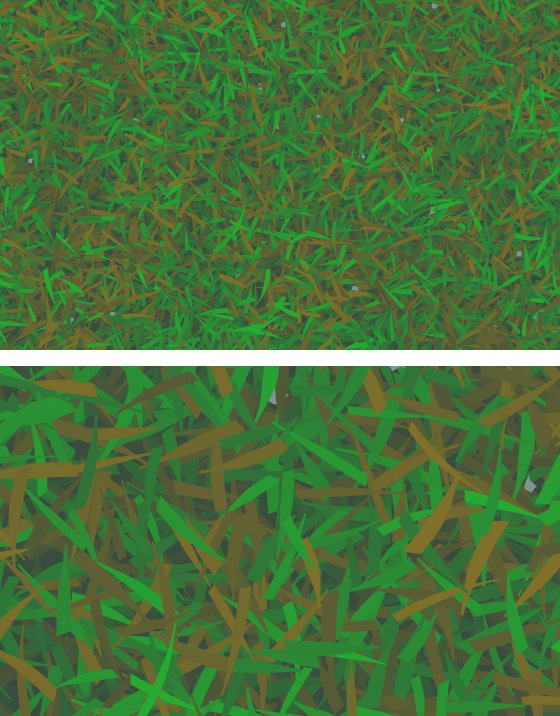
Top, the full canvas; bottom, a detail of the centre.
A Shadertoy shader for this texture:

```glsl
// Dense matted grass seen from above: many layers of straight, tapered blades
// in green and olive brown. Each layer scatters one blade per cell of a turned
// grid; lower layers fade into a dull shade, and a few pale chips show through.

const int LAYERS = 16;
const int CHIP_LAYER = 11;        // chips lie just below this layer
const float BLADE_CELL = 0.06;    // grid sizes in canvas heights
const float CHIP_CELL = 0.12;

const vec3 SHADE = vec3(0.22, 0.295, 0.24);
const vec3 GREEN = vec3(0.14, 0.67, 0.19);
const vec3 BROWN = vec3(0.50, 0.44, 0.165);
const vec3 CHIP  = vec3(0.50, 0.58, 0.58);

// Three random values from a cell and a seed, without sine
vec3 hash3(vec2 cell, float seed) {
    vec3 p = fract(vec3(cell + 71.0, seed + 3.7) * vec3(0.1031, 0.1030, 0.0973));
    p += dot(p, p.yxz + 33.33);
    return fract((p.xxy + p.yxx) * p.zyx);
}

mat2 rotation(float angle) {
    float c = cos(angle), s = sin(angle);
    return mat2(c, s, -s, c);
}

// Smooth value noise for the patches of dry grass
float valueNoise(vec2 p, float seed) {
    vec2 i = floor(p), f = fract(p);
    f = f * f * (3.0 - 2.0 * f);
    float low  = mix(hash3(i, seed).x, hash3(i + vec2(1, 0), seed).x, f.x);
    float high = mix(hash3(i + vec2(0, 1), seed).x, hash3(i + vec2(1, 1), seed).x, f.x);
    return mix(low, high, f.y);
}

// Distance to a bent strip that narrows towards its +x end
float bladeDistance(vec2 p, float halfLength, float halfWidth, float bend) {
    float t = clamp(p.x / halfLength, -1.0, 1.0);
    float width = halfWidth * mix(1.0, 0.2, smoothstep(-0.3, 1.0, t));
    float y = p.y + bend * halfLength * (t * t - 0.4);
    float cut = abs(p.x + 0.4 * p.y) - halfLength;
    return max(abs(y) - width, cut);
}

float coverage(float dist, float pixel) {
    return clamp(0.5 - dist / pixel, 0.0, 1.0);
}

// Colour of one blade from its place, height in the mat and random values
vec3 bladeColor(vec2 place, float height, vec3 rnd) {
    float dryness = 0.42 + 0.55 * (valueNoise(place * 5.0, 40.0) - 0.5);
    vec3 hue = mix(GREEN, BROWN, step(rnd.x, dryness));
    float light = height * mix(0.42, 1.08, rnd.y);
    light *= 0.85 + 0.3 * valueNoise(place * 7.0, 60.0);
    return mix(SHADE, hue, min(light, 1.0));
}

// Paint one layer of blades over the colour below
vec3 paintBlades(vec3 below, vec2 uv, float layer, float height, float pixel) {
    mat2 turn = rotation(layer * 2.4);
    vec2 shift = layer * vec2(0.37, 0.73);
    vec2 p = turn * uv / BLADE_CELL + shift;
    vec2 home = floor(p);
    vec3 color = below;
    for (int y = -1; y <= 1; y++)
    for (int x = -1; x <= 1; x++) {
        vec2 cell = home + vec2(x, y);
        vec3 place = hash3(cell, layer * 5.0);
        vec3 shape = hash3(cell, layer * 5.0 + 2.0);
        vec2 center = cell + place.xy;
        vec2 local = rotation(place.z * 6.2832) * (p - center) * BLADE_CELL;
        float halfLength = mix(0.026, 0.054, shape.x);
        float halfWidth = mix(0.0038, 0.0074, shape.y);
        float d = bladeDistance(local, halfLength, halfWidth, 0.24 * (shape.z - 0.5));
        float cover = coverage(d, pixel);
        if (cover > 0.0) {
            vec2 root = ((center - shift) * BLADE_CELL) * turn;
            vec3 tint = hash3(cell, layer * 5.0 + 4.0);
            color = mix(color, bladeColor(root, height, tint), cover);
        }
    }
    return color;
}

// Sparse pale chips of litter, kept inside their cells
vec3 paintChips(vec3 below, vec2 uv, float pixel) {
    vec2 p = uv / CHIP_CELL;
    vec2 cell = floor(p);
    vec3 place = hash3(cell, 150.0);
    vec3 shape = hash3(cell, 153.0);
    vec2 local = (p - cell - mix(vec2(0.2), vec2(0.8), place.xy)) * CHIP_CELL;
    local = rotation(place.z * 6.2832) * local;
    float size = mix(0.006, 0.013, shape.y);
    float d = bladeDistance(local, size, size * 0.75, 0.5);
    float present = step(shape.x, 0.25);
    return mix(below, CHIP, present * coverage(d, pixel));
}

void mainImage(out vec4 fragColor, in vec2 fragCoord) {
    vec2 uv = fragCoord / iResolution.y;
    float pixel = 1.0 / iResolution.y;
    vec3 color = SHADE;
    for (int i = 0; i < LAYERS; i++) {
        if (i == CHIP_LAYER) color = paintChips(color, uv, pixel);
        float height = float(i + 1) / float(LAYERS);
        color = paintBlades(color, uv, float(i), height, pixel);
    }
    fragColor = vec4(color, 1.0);
}
```
